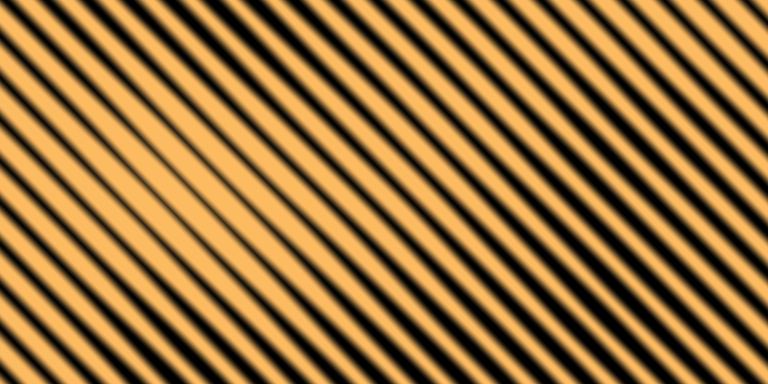
Write a WebGL 2 fragment shader that draws this pattern.

```glsl
#version 300 es
precision highp float;
// Soft amber and black diagonal stripes whose dark bands swell and thin unevenly.

uniform vec2 u_resolution;
out vec4 fragColor;

// Lengths are in canvas heights.
const vec3 AMBER = vec3(0.99, 0.732, 0.382);
const float STRIPES_ACROSS = 9.35;    // per canvas height, along x
const float STRIPES_DOWN = 9.2;       // per canvas height, along y
const float STRIPE_OFFSET = 0.552;    // a dark centre on the top edge
const float DARK_EDGE = 0.01;         // 0 = dark centre, 1 = bright centre
const float BRIGHT_EDGE = 0.80;
const float WIDTH_VARIATION = 0.42;
const float PHASE_WANDER = 0.08;      // in stripe periods
const float NOISE_SCALE = 1.9;
const vec2 THIN_CENTRE = vec2(0.47, 0.48);
const vec2 THIN_RADII = vec2(0.6, 0.27);
const float THIN_AMOUNT = 0.2;

float hash(vec2 cell) {
    uvec2 n = uvec2(ivec2(cell)) * uvec2(1597u, 3813u);
    uint h = (n.x ^ n.y) * 747796u + 28913u;
    h = (h ^ (h >> 15)) * 277803u;
    h = (h ^ (h >> 13)) * 668265u;
    return float((h ^ (h >> 16)) & 65535u) / 65535.0;
}

float valueNoise(vec2 p) {
    vec2 cell = floor(p);
    vec2 f = fract(p);
    f = f * f * (3.0 - 2.0 * f);
    float low = mix(hash(cell), hash(cell + vec2(1.0, 0.0)), f.x);
    float high = mix(hash(cell + vec2(0.0, 1.0)), hash(cell + vec2(1.0)), f.x);
    return mix(low, high, f.y);
}

// Two octaves, centred on zero.
float unevenness(vec2 p) {
    return 0.75 * valueNoise(p) + 0.25 * valueNoise(p * 2.3 + 17.0) - 0.5;
}

void main() {
    vec2 p = gl_FragCoord.xy / u_resolution.y;

    // Axes across and along the stripes
    vec2 frequency = vec2(STRIPES_ACROSS, STRIPES_DOWN);
    vec2 across = normalize(frequency);
    vec2 along = vec2(across.y, -across.x);

    // Distance from the nearest dark centre
    float phase = dot(p - vec2(STRIPE_OFFSET, 1.0), frequency);
    phase += PHASE_WANDER * unevenness(p * NOISE_SCALE + 41.0);
    float fromDark = 2.0 * abs(phase - round(phase));

    // Dark bands thin out in a long oval and vary elsewhere
    vec2 q = p - THIN_CENTRE;
    vec2 oval = vec2(dot(q, along), dot(q, across)) / THIN_RADII;
    float thinning = THIN_AMOUNT * (exp(-dot(oval, oval)) - 0.25);
    float swell = WIDTH_VARIATION * unevenness(p * NOISE_SCALE + 7.0) - thinning;

    // Soft stripe profile
    float light = smoothstep(DARK_EDGE + swell, BRIGHT_EDGE + swell, fromDark);
    fragColor = vec4(AMBER * light, 1.0);
}
```
